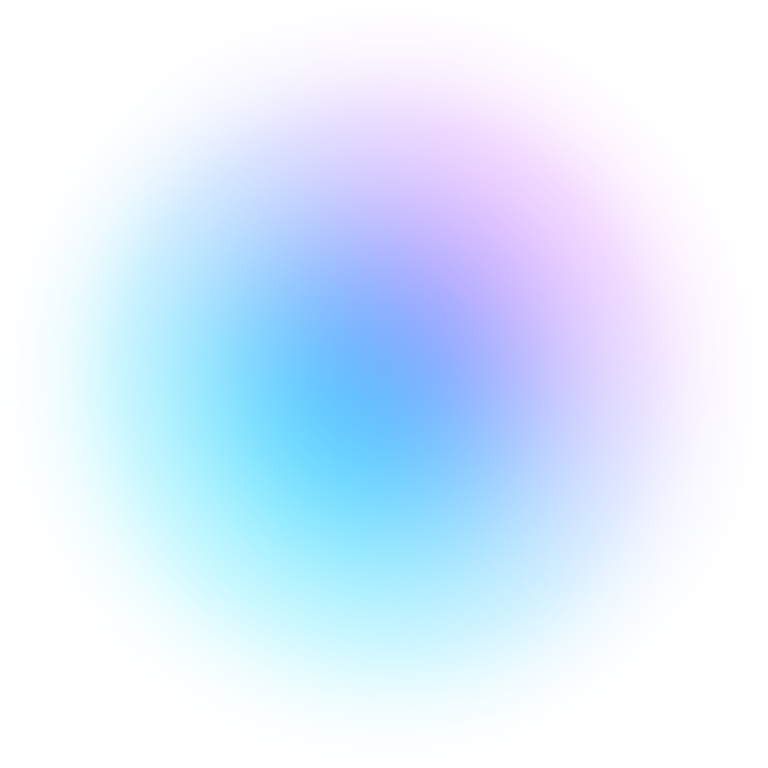
Give the GLSL for this background, as a three.js fragment shader.

```glsl
// A soft iridescent orb on white: cyan at the lower left, blue in the middle,
// pink at the upper right. Two tilted Gaussian glows absorb red and green light
// from white; where they overlap the tint turns blue.
varying vec2 vUv;

// Gaussian falloff, stretched along the falling and rising diagonals.
float diagonalGlow(vec2 p, vec2 center, vec2 spread) {
  vec2 d = p - center;
  vec2 diagonal = vec2(d.x - d.y, d.x + d.y) * 0.70711;
  vec2 q = diagonal / spread;
  return exp(-dot(q, q));
}

void main() {
  // Absorbed light: red makes cyan, green makes pink.
  float cyanTint = 0.60 * diagonalGlow(vUv, vec2(0.449, 0.460), vec2(0.309, 0.257));
  float pinkTint = 0.32 * diagonalGlow(vUv, vec2(0.560, 0.583), vec2(0.297, 0.270));

  // Round fade that leaves the rim and corners white.
  float radius = length(vUv - 0.5);
  float fade = 1.0 - smoothstep(0.33, 0.53, radius);

  vec3 absorbed = vec3(cyanTint, pinkTint, 0.0) * fade;
  gl_FragColor = vec4(vec3(0.998, 0.998, 1.0) - absorbed, 1.0);
}
```
